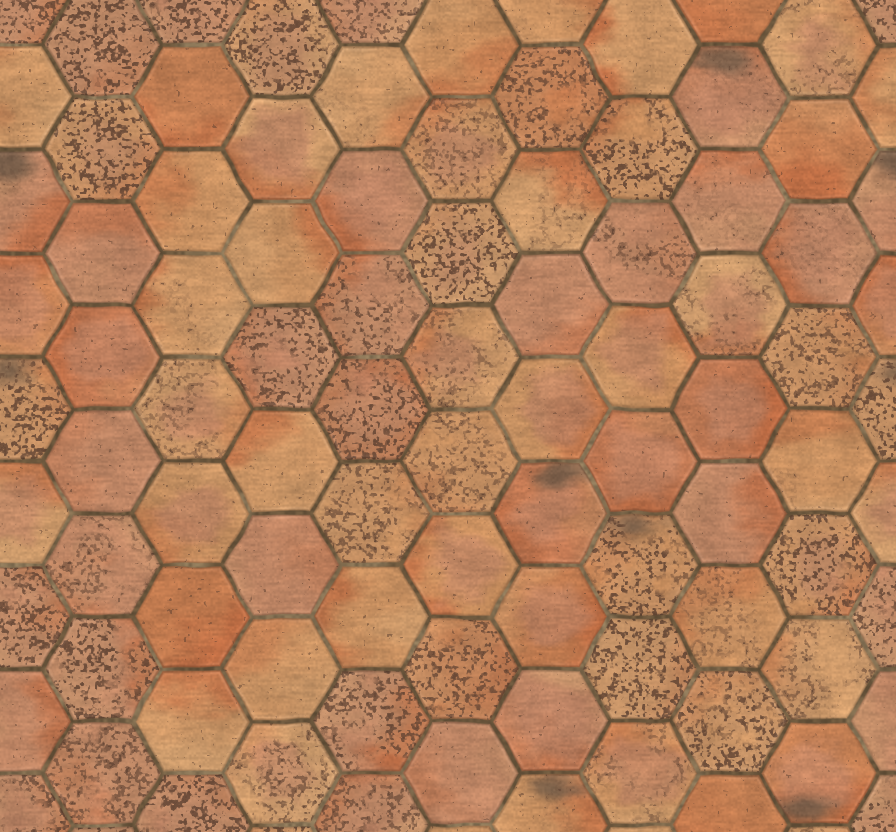
Reproduce this texture procedurally as a WebGL 2 fragment shader.

```glsl
#version 300 es
precision highp float;
// Worn terracotta hexagon floor: ten columns of eight flat-topped tiles with dark joints.
uniform vec2 u_resolution;
out vec4 fragColor;

const vec2 REPEATS = vec2(10.0, 8.0);       // columns, tiles per column
const vec2 PAIR = vec2(1.7320508, 1.0);     // two columns wide, one tile high
const vec2 SHIFT = vec2(0.125, 0.067);      // lattice origin in tile heights
const float JOINT = 0.019;                  // half width of a joint

const vec3 TAN = vec3(0.79, 0.56, 0.37);
const vec3 SAND = vec3(0.83, 0.65, 0.46);
const vec3 ROSE = vec3(0.75, 0.52, 0.40);
const vec3 RUST = vec3(0.75, 0.42, 0.26);
const vec3 SOOT = vec3(0.43, 0.35, 0.28);
const vec3 PIT = vec3(0.36, 0.25, 0.19);
const vec3 GROUT = vec3(0.41, 0.33, 0.23);
const vec3 DUST = vec3(0.62, 0.54, 0.41);

float hash(vec2 p) {
  return fract(sin(dot(p, vec2(127.1, 311.7))) * 43758.5453);
}

float noise(vec2 p) {
  vec2 i = floor(p), f = fract(p);
  f = f * f * (3.0 - 2.0 * f);
  vec2 e = vec2(1.0, 0.0);
  return mix(mix(hash(i), hash(i + e.xy), f.x),
             mix(hash(i + e.yx), hash(i + e.xx), f.x), f.y);
}

float fbm(vec2 p) {
  float sum = 0.0, amp = 0.5;
  for (int i = 0; i < 4; i++) {
    sum += amp * noise(p);
    p = p * 2.03 + 7.3;
    amp *= 0.5;
  }
  return sum / 0.9375;
}

// Position inside the nearest hexagon (xy) and its wrapped index (zw)
vec4 hexCell(vec2 p) {
  vec2 evenId = floor(p / PAIR + 0.5);
  vec2 oddId = floor(p / PAIR) + 0.5;
  vec2 a = p - evenId * PAIR, b = p - oddId * PAIR;
  bool even = dot(a, a) < dot(b, b);
  vec2 id = (even ? evenId : oddId) * vec2(2.0, 1.0);
  return vec4(even ? a : b, mod(id, REPEATS));
}

// Distance from the hexagon border, positive inside
float hexInset(vec2 q) {
  q = abs(q);
  return 0.5 - max(q.y, dot(q, vec2(0.8660254, 0.5)));
}

// Fired clay: base tone, a rust flame on one side and a pale or rosy core
vec3 clay(vec2 q, vec2 seed, float inset) {
  vec3 base = mix(TAN, SAND, 0.65 * hash(seed + 1.0));
  base = mix(base, ROSE, step(0.58, hash(seed + 2.0)) * 0.85);
  base = mix(base, RUST, step(0.80, hash(seed + 3.0)) * 0.55);
  float angle = 6.2831853 * hash(seed + 4.0);
  float warp = fbm(q * vec2(1.8, 3.2) + seed * 9.1) - 0.5;
  float side = dot(q, vec2(cos(angle), sin(angle))) + 0.9 * warp;
  base = mix(base, RUST, smoothstep(0.02, 0.50, side) * (0.25 + 0.65 * hash(seed + 5.0)));
  base = mix(base, SAND, smoothstep(0.05, 0.55, -side) * 0.5 * hash(seed + 6.0));
  float core = smoothstep(0.10, 0.32, inset + 0.5 * warp);
  return mix(base, ROSE, core * step(0.65, hash(seed + 7.0)) * 0.7);
}

// Smoky smear near the upper or lower border of a few tiles
float sootMask(vec2 q, vec2 seed) {
  float flip = hash(seed + 8.0) < 0.8 ? 1.0 : -1.0;
  vec2 centre = vec2(0.36 * (hash(seed + 9.0) - 0.5), 0.36 * flip);
  vec2 d = (q - centre) / vec2(0.40, 0.20);
  float ragged = 0.9 * (fbm(q * vec2(3.0, 6.0) + seed * 5.7) - 0.5);
  return smoothstep(1.0, 0.15, length(d) + ragged) * step(0.86, hash(seed + 10.0));
}

// Extent of pitting: absent, patchy or all over
float wearMask(vec2 q, vec2 seed) {
  float amount = smoothstep(0.50, 0.95, hash(seed + 11.0));
  float patches = fbm(q * 2.6 + seed * 3.3);
  return amount * smoothstep(0.62 - 0.40 * amount, 0.72 - 0.30 * amount, patches);
}

void main() {
  float pixel = REPEATS.y / u_resolution.y;
  vec2 p = gl_FragCoord.xy / u_resolution * REPEATS * vec2(0.5 * PAIR.x, 1.0) - SHIFT;
  vec2 wobble = vec2(noise(p * 5.0), noise(p * 5.0 + 40.0)) - 0.5;
  vec4 cell = hexCell(p + 0.022 * wobble);
  vec2 q = cell.xy, seed = cell.zw;
  float inset = hexInset(q);

  // Tile body with soot and brushed grain
  vec3 colour = clay(q, seed, inset);
  colour = mix(colour, SOOT, 0.8 * sootMask(q, seed));
  float streak = noise(q * vec2(7.0, 42.0) + seed * 11.0) - 0.5;
  float grain = noise(q * 48.0 + seed * 13.0) - 0.5;
  float cloud = fbm(q * 4.0 + seed * 6.0) - 0.5;
  colour *= 0.98 + 0.10 * streak + 0.10 * grain + 0.22 * cloud;

  // Chalky worn surface with dark pits
  float wear = wearMask(q, seed);
  colour = mix(colour, vec3(0.75, 0.57, 0.42), 0.35 * wear);
  float speck = 0.65 * noise(q * 30.0 + seed * 7.0) + 0.35 * noise(q * 55.0 + seed * 4.0);
  float pits = smoothstep(0.50, 0.70, speck) * wear;
  float stray = smoothstep(0.80, 0.90, speck) * 0.5;
  colour = mix(colour, PIT, min(0.80 * pits + stray, 0.85));

  // Rubbed rim, shaded shoulder and joint
  float rim = smoothstep(0.025, 0.04, inset) * smoothstep(0.075, 0.04, inset);
  colour += rim * 0.09 * (noise(p * 3.0 + 20.0) - 0.25);
  colour *= mix(0.82, 1.0, smoothstep(JOINT, JOINT + 0.03, inset));
  float dusty = smoothstep(0.50, 0.85, noise(p * 2.3 + 60.0));
  vec3 joint = mix(GROUT, DUST, 0.6 * dusty) * (0.85 + 0.3 * noise(p * 28.0));
  float width = JOINT * (0.75 + 0.5 * noise(p * 4.0 + 80.0));
  float soft = max(pixel * 0.75, 0.010);
  colour = mix(joint, colour, smoothstep(width - soft, width + soft, inset));
  fragColor = vec4(colour, 1.0);
}
```
